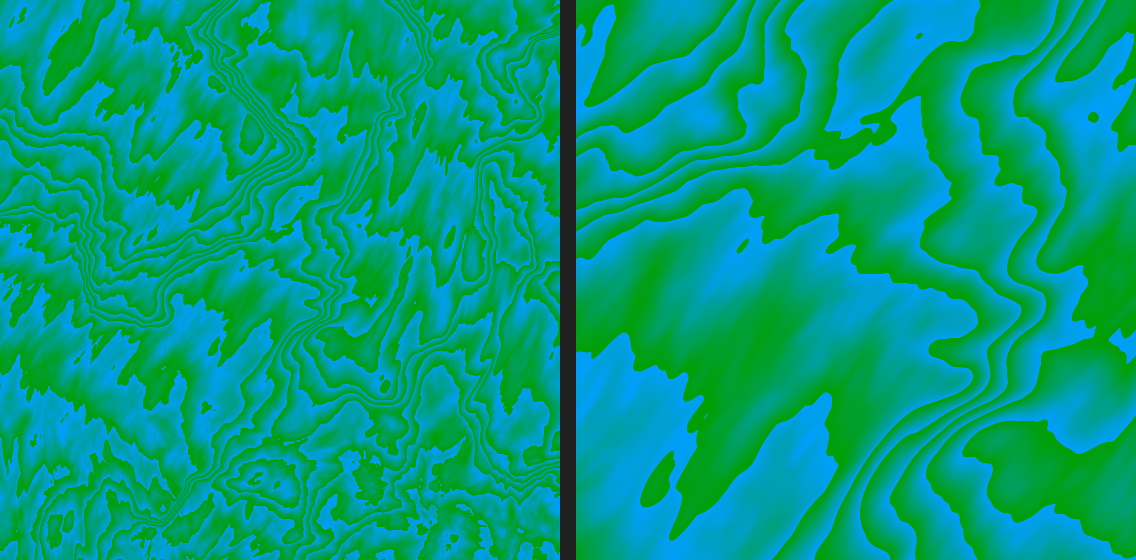
Left, the full canvas; right, a detail of the centre.
A Shadertoy shader for this texture:

```glsl
const float GREEN_LEVEL = 0.625;
const float GRAIN_ANGLE = 1.1;

vec2 randomGradient(vec2 cell) {
    vec3 h = fract(cell.xyx * vec3(0.1031, 0.1030, 0.0973));
    h += dot(h, h.yzx + 33.33);
    float angle = 6.28318 * fract((h.x + h.y) * h.z);
    return vec2(cos(angle), sin(angle));
}

float gradientNoise(vec2 p) {
    vec2 cell = floor(p);
    vec2 f = p - cell;
    vec2 u = f * f * f * (f * (f * 6.0 - 15.0) + 10.0);
    vec2 e = vec2(1.0, 0.0);
    float a = dot(randomGradient(cell), f);
    float b = dot(randomGradient(cell + e.xy), f - e.xy);
    float c = dot(randomGradient(cell + e.yx), f - e.yx);
    float d = dot(randomGradient(cell + e.xx), f - e.xx);
    return mix(mix(a, b, u.x), mix(c, d, u.x), u.y);
}

// Rounded crests with narrow valleys
float billow(vec2 p, float softness) {
    float sum = 0.0;
    float amplitude = 1.0;
    for (int i = 0; i < 4; i++) {
        float n = gradientNoise(p);
        sum += amplitude * sqrt(n * n + softness);
        p = p * 2.03 + vec2(17.3, 9.1);
        amplitude *= 0.5;
    }
    return sum;
}

vec2 bend(vec2 p, float frequency, float amount) {
    vec2 q = p * frequency;
    return p + amount * vec2(gradientNoise(q + 3.7), gradientNoise(q + 41.2));
}

// Steep step along a meandering line, which packs the bands together
float cliff(vec2 p, vec2 frequency, float width) {
    return smoothstep(-width, width, gradientNoise(p * frequency));
}

float height(vec2 uv) {
    vec2 p = bend(uv, 2.6, 0.08);
    vec2 along = vec2(cos(GRAIN_ANGLE), sin(GRAIN_ANGLE));
    vec2 across = vec2(along.y, -along.x);
    vec2 grain = vec2(dot(p, across), dot(p, along));

    float flames = billow(grain * vec2(11.5, 4.2) + 5.0, 0.008);
    float rough = billow(bend(grain, 9.0, 0.04) * vec2(11.0, 7.0) + 23.0, 0.004);
    float lower = smoothstep(0.40, 0.15, uv.y);

    vec2 wavy = bend(bend(grain, 7.0, 0.07), 18.0, 0.03);
    float steps = 3.0 * cliff(wavy + 7.4, vec2(2.8, 1.5), 0.07)
                - 2.0 * cliff(wavy + 15.8, vec2(2.4, 1.4), 0.07);
    float drift = 7.5 * grain.y;
    return drift + 2.3 * mix(flames, 1.15 * rough, lower) + steps;
}

// Sawtooth whose falling edge is about one pixel wide
float smoothSaw(float value, float pixelStep) {
    float f = fract(value);
    float w = clamp(0.8 * pixelStep, 0.0001, 0.4);
    return f * (1.0 - smoothstep(1.0 - w, 1.0, f));
}

void mainImage(out vec4 fragColor, in vec2 fragCoord) {
    vec2 uv = fragCoord / iResolution.y;
    float h = height(uv);
    float blue = smoothSaw(h, fwidth(h));
    fragColor = vec4(0.0, GREEN_LEVEL, blue, 1.0);
}
```
